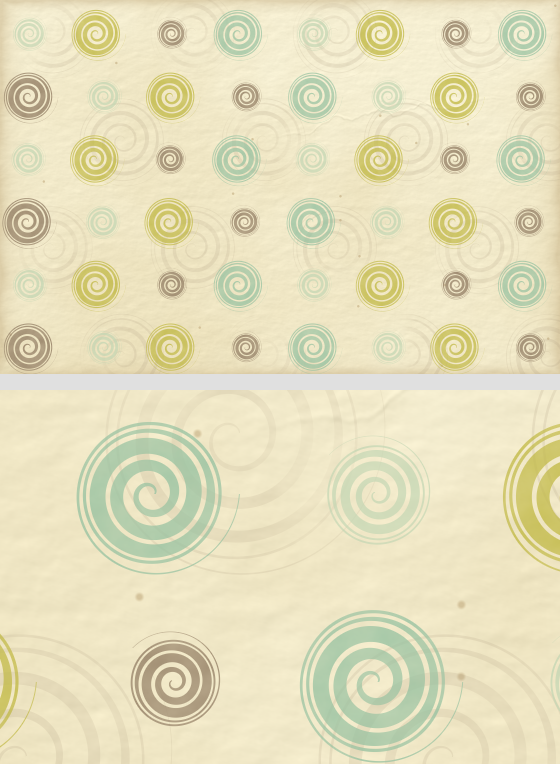
Top: the whole. Bottom: its middle third, enlarged.
This pattern is drawn by a Shadertoy shader. Its source:

```glsl
// Staggered rows of hand-inked spirals on aged, crumpled cream paper.

const float TAU = 6.2831853;

// Layout, in canvas heights, measured from the top left
const vec2 PITCH = vec2(0.190, 0.1677);
const vec2 FIRST = vec2(0.0752, 0.0908);
const float ROW_STAGGER = 0.009;
const float BIG_RADIUS = 0.0645;
const float SMALL_RADIUS = 0.039;
const float PALE_RADIUS = 0.045;

// Ghost spirals behind the main ones
const vec2 GHOST_PITCH = vec2(0.380, 0.288);
const vec2 GHOST_FIRST = vec2(0.137, 0.088);
const float GHOST_RADIUS = 0.115;
const float GHOST_OPACITY = 0.17;

// Spiral arm
const float TURNS = 5.0;
const float ARM_HALF_WIDTH = 0.11;

const vec3 PAPER_LIGHT = vec3(0.963, 0.937, 0.825);
const vec3 PAPER_DARK = vec3(0.910, 0.862, 0.705);
const vec3 STAIN = vec3(0.72, 0.62, 0.44);
const vec3 TEAL = vec3(0.685, 0.805, 0.680);
const vec3 PALE = vec3(0.815, 0.865, 0.735);
const vec3 GREEN = vec3(0.805, 0.775, 0.395);
const vec3 BROWN = vec3(0.660, 0.590, 0.485);

float hash(vec2 p) {
    return fract(sin(dot(p, vec2(127.1, 311.7))) * 43758.5453);
}

float noise(vec2 p) {
    vec2 i = floor(p), f = fract(p);
    f = f * f * (3.0 - 2.0 * f);
    return mix(mix(hash(i), hash(i + vec2(1, 0)), f.x),
               mix(hash(i + vec2(0, 1)), hash(i + vec2(1, 1)), f.x), f.y);
}

float fbm(vec2 p) {
    float sum = 0.0, amp = 0.5;
    for (int i = 0; i < 5; i++) {
        sum += amp * noise(p);
        p = mat2(1.6, 1.2, -1.2, 1.6) * p + 7.3;
        amp *= 0.5;
    }
    return sum;
}

// Centre line of the arm: even pitch, then crowded rings, then a flying tail
float armRadius(float t) {
    float crowd = max(t - 2.2, 0.0);
    float tail = max(t - 4.4, 0.0) / 0.6;
    return 0.06 + 0.27 * t - 0.055 * crowd * crowd + 0.25 * pow(tail, 1.5);
}

// Half thickness: swells from the hook, thins to hairlines at the rim
float armHalfWidth(float t) {
    return ARM_HALF_WIDTH * smoothstep(-0.6, 2.3, t)
        * (1.0 - 0.8 * smoothstep(2.5, 3.4, t))
        * (1.0 - 0.7 * smoothstep(4.3, TURNS, t));
}

// Ink coverage of a unit spiral; d points up, px is one pixel in its units
float spiral(vec2 d, float turn, float weight, float px) {
    float angle = fract(atan(d.y, d.x) / TAU - turn);
    float r = length(d), ink = 0.0;
    for (float k = 0.0; k < TURNS; k++) {
        float t = k + angle;
        float w = weight * armHalfWidth(t);
        float edge = clamp((w - abs(r - armRadius(t))) / px + 0.5, 0.0, 1.0);
        ink = max(ink, edge * min(1.0, 2.0 * w / px));
    }
    return ink;
}

vec3 paper(vec2 p, float aspect) {
    // Broad tone and embossed fibres
    float tone = 0.25 + 0.30 * p.y + 0.9 * (fbm(p * 4.0) - 0.5);
    tone -= 0.45 * exp(-8.0 * dot(p - vec2(1.2, 0.15), p - vec2(1.2, 0.15)));
    vec3 col = mix(PAPER_LIGHT, PAPER_DARK, clamp(tone, 0.0, 1.0));
    vec2 grain = vec2(34.0, 58.0);
    float relief = fbm(p * grain) - fbm((p + vec2(0.003, 0.004)) * grain);
    col += 0.10 * relief;

    // Long crease, dark below a bright lip
    float fold = p.y - 0.335 + 0.17 * (p.x - 0.9) - 0.07 * (fbm(p.xx * 9.0) - 0.5);
    float reach = smoothstep(0.65, 0.9, p.x) * (1.0 - smoothstep(1.2, 1.4, p.x));
    col += reach * (0.03 * exp(-pow((fold + 0.004) / 0.004, 2.0))
                  - 0.05 * exp(-pow(fold / 0.003, 2.0)));

    // Browned borders and sparse specks
    vec2 rim = min(p, vec2(aspect, 1.0) - p);
    float border = min(rim.x, rim.y * 1.6) + 0.03 * (fbm(p * 12.0) - 0.5);
    col = mix(col, STAIN, 0.36 * exp(-max(border, 0.0) * 45.0));
    vec2 cell = floor(p * 14.0);
    vec2 spot = 0.2 + 0.6 * vec2(hash(cell + 3.1), hash(cell + 8.7));
    float speck = 1.0 - smoothstep(0.02, 0.07, length(fract(p * 14.0) - spot));
    return mix(col, STAIN, 0.5 * speck * step(0.94, hash(cell)));
}

void mainImage(out vec4 fragColor, in vec2 fragCoord) {
    float px = 1.0 / iResolution.y;
    vec2 p = vec2(fragCoord.x, iResolution.y - fragCoord.y) * px;
    vec3 col = paper(p, iResolution.x * px);
    float wear = 0.78 + 0.36 * fbm(p * 45.0);

    // Large faint spirals, every other row shifted half a pitch
    float ghostRow = round((p.y - GHOST_FIRST.y) / GHOST_PITCH.y);
    vec2 g = p - GHOST_FIRST - vec2(0.5 * mod(ghostRow, 2.0), ghostRow) * GHOST_PITCH;
    g.x -= GHOST_PITCH.x * round(g.x / GHOST_PITCH.x);
    float ghost = spiral(vec2(g.x, -g.y) / GHOST_RADIUS, 0.1, 0.45, px / GHOST_RADIUS);
    col = mix(col, BROWN, GHOST_OPACITY * ghost * smoothstep(0.25, 0.65, fbm(p * 5.0 + 4.0)));

    // Spiral kinds cycle along a row and step one column on odd rows
    float row = round((p.y - FIRST.y) / PITCH.y);
    float odd = mod(row, 2.0);
    vec2 origin = FIRST + vec2(ROW_STAGGER * odd, 0.0);
    origin.x -= 0.004 * step(abs(row - 2.5), 1.0);
    float column = round((p.x - origin.x) / PITCH.x);
    float kind = mod(column - odd, 4.0);
    bool big = mod(kind, 2.0) > 0.5;
    float radius = big ? BIG_RADIUS : kind < 0.5 ? PALE_RADIUS : SMALL_RADIUS;
    vec3 ink = kind < 0.5 ? PALE : kind < 1.5 ? GREEN : kind < 2.5 ? BROWN : TEAL;
    if (column < odd) ink = big ? BROWN : PALE;

    vec2 d = p - origin - vec2(column, row) * PITCH;
    d.x += big ? 0.008 : -0.004;
    float cover = spiral(vec2(d.x, -d.y) / radius, big ? 0.0 : 0.39,
                         kind < 0.5 ? 0.85 : 1.0, px / radius);
    col = mix(col, ink * (0.7 + 0.3 * col / PAPER_LIGHT), cover * wear);

    fragColor = vec4(col, 1.0);
}
```
